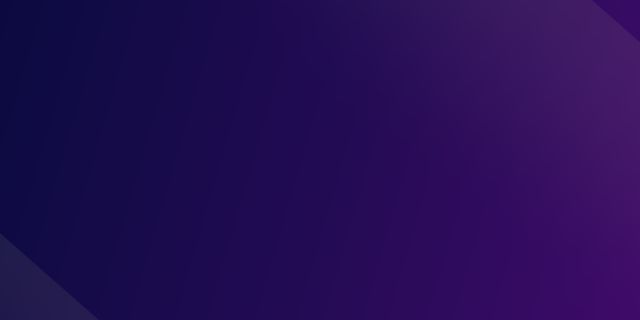
Give the GLSL for this background, as a WebGL 1 fragment shader.

```glsl
precision highp float;
// A deep navy-to-violet gradient, crossed by wide diagonal sheets of faint warm
// light. Each sheet brightens slowly along its normal and ends at a crisp edge;
// a repeated ramp places the sheets, so one ends in each of two corners.

uniform vec2 u_resolution;

const vec3 NAVY   = vec3(0.042, 0.040, 0.250);
const vec3 INDIGO = vec3(0.132, 0.045, 0.326);
const vec3 VIOLET = vec3(0.243, 0.040, 0.410);
const vec3 SHEEN  = vec3(0.950, 0.950, 0.620);

const vec2 SHEET_NORMAL = vec2(0.66, 0.75);
const float FIRST_EDGE = 0.206;
const float SHEET_WIDTH = 1.767;
const float SHEEN_ALPHA = 0.075;

// Three-stop gradient with its middle colour at t = 0.5.
vec3 threeStops(vec3 a, vec3 b, vec3 c, float t) {
  return t < 0.5 ? mix(a, b, t * 2.0) : mix(b, c, t * 2.0 - 1.0);
}

// Position along a direction, from 0 at the start point to 1 at the given length.
float along(vec2 p, vec2 start, vec2 direction, float span) {
  return clamp(dot(p - start, direction) / span, 0.0, 1.0);
}

// Repeated ramp: dark, then rising to a sharp edge softened over one pixel.
float sheetLight(float distanceAlong, float firstEdge, float width, float pixel) {
  float phase = fract((distanceAlong - firstEdge) / width);
  float rise = smoothstep(0.56, 1.0, phase);
  float edge = 1.0 - smoothstep(1.0 - 1.5 * pixel / width, 1.0, phase);
  return rise * edge;
}

void main() {
  // Canvas units: height is 1, origin at the lower left.
  vec2 p = gl_FragCoord.xy / u_resolution.y;
  float pixel = 1.0 / u_resolution.y;

  // Base gradient, from the upper left toward the lower right.
  float t = along(p, vec2(0.0, 1.0), vec2(0.96, -0.28), 2.2);
  vec3 color = threeStops(NAVY, INDIGO, VIOLET, t);

  // Translucent diagonal sheets.
  float light = sheetLight(dot(p, SHEET_NORMAL), FIRST_EDGE, SHEET_WIDTH, pixel);
  color = mix(color, SHEEN, SHEEN_ALPHA * light);

  gl_FragColor = vec4(color, 1.0);
}
```
